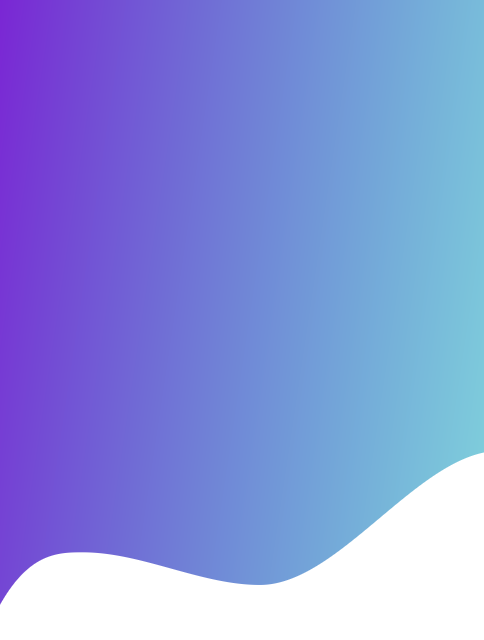
This background is drawn by a WebGL 1 fragment shader. Its source:

```glsl
precision highp float;

// A violet to aqua gradient, slightly tilted, above a white wave.
// The colour follows a quadratic curve along one axis; the wave is a height
// function of x made of three smoothly joined spans.

uniform vec2 u_resolution;

// Gradient: end colours, bending colour, and progress per canvas width / height
const vec3 VIOLET = vec3(0.48, 0.15, 0.83);
const vec3 BLUE_BEND = vec3(0.39, 0.545, 0.835);
const vec3 AQUA = vec3(0.495, 0.80, 0.86);
const vec2 GRADIENT_AXIS = vec2(0.877, 0.174);

// Wave: (x, height) of its key points, as fractions of the canvas
const vec3 WAVE_COLOR = vec3(1.0);
const float START_HEIGHT = 0.055;
const vec2 CREST = vec2(0.171, 0.137);
const vec2 TROUGH = vec2(0.537, 0.086);
const float END_HEIGHT = 0.293;
const float START_POWER = 2.8;  // steepness of the left shoulder
const float END_SLOPE = 0.35;   // remaining climb at the right edge

// Violet to aqua along a quadratic Bezier in colour space
vec3 gradientColor(float t) {
  return mix(mix(VIOLET, BLUE_BEND, t), mix(BLUE_BEND, AQUA, t), t);
}

float waveHeight(float x) {
  // Left shoulder, rising steeply and levelling at the crest
  if (x < CREST.x) {
    float rest = 1.0 - max(x, 0.0) / CREST.x;
    return mix(CREST.y, START_HEIGHT, pow(rest, START_POWER));
  }
  // Gentle fall into the trough
  if (x < TROUGH.x) {
    return mix(CREST.y, TROUGH.y, smoothstep(CREST.x, TROUGH.x, x));
  }
  // Long climb to the right edge: cubic Hermite with a sloped end
  float s = (x - TROUGH.x) / (1.0 - TROUGH.x);
  float climb = s * s * (3.0 - 2.0 * s) + END_SLOPE * s * s * (s - 1.0);
  return mix(TROUGH.y, END_HEIGHT, climb);
}

void main() {
  vec2 uv = gl_FragCoord.xy / u_resolution;

  // Tilted background gradient
  float t = dot(vec2(uv.x, 1.0 - uv.y), GRADIENT_AXIS);
  vec3 color = gradientColor(clamp(t, 0.0, 1.0));

  // Wave, with edge coverage from the approximate distance in pixels
  float halfPixel = 0.5 / u_resolution.x;
  float slope = (waveHeight(uv.x + halfPixel) - waveHeight(uv.x - halfPixel))
              * u_resolution.y;
  float edge = (waveHeight(uv.x) - uv.y) * u_resolution.y
             / sqrt(1.0 + slope * slope);
  color = mix(color, WAVE_COLOR, clamp(edge + 0.5, 0.0, 1.0));

  gl_FragColor = vec4(color, 1.0);
}
```
